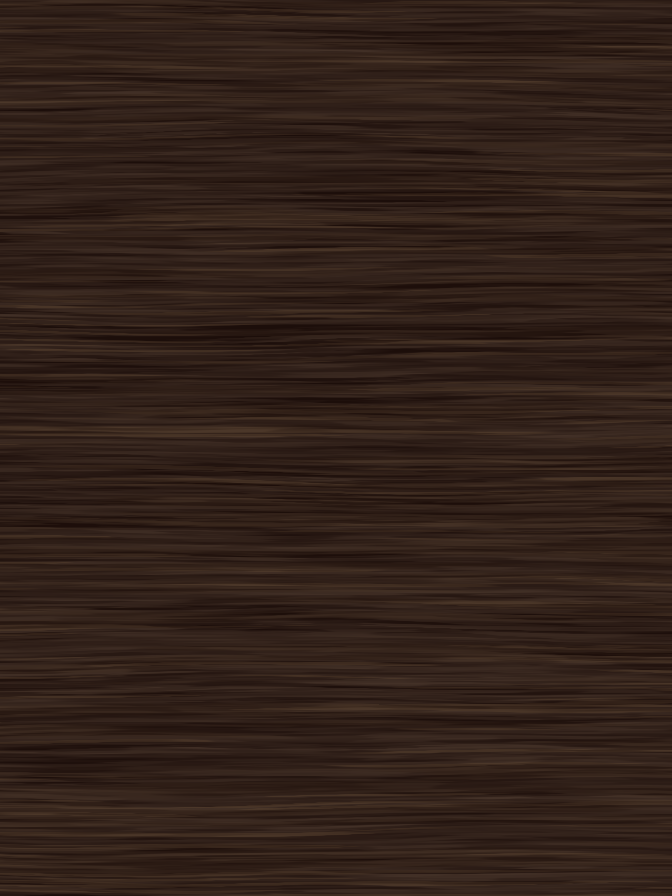
This texture is drawn by a Shadertoy shader. Its source:

```glsl
// Dark brown wood veneer with fine horizontal grain.
// Stretched, row-staggered cellular noise is layered from faint bands to crisp
// hair-thin fibres, bent by slow sines, then mapped from dark to light brown.

#define DARK_BROWN  vec3(0.130, 0.073, 0.055)
#define LIGHT_BROWN vec3(0.258, 0.188, 0.150)
#define OCHRE_TINT  vec3(1.02, 1.00, 0.92)
#define MEAN_TONE   0.46
#define BAND_GAIN   0.15
#define STRAND_GAIN 0.18
#define FIBRE_GAIN  0.58
#define FINE_GAIN   0.46
#define PORE_DEPTH  0.28
#define THREAD_GAIN 0.36
#define BEND        0.0020

vec3 hash3(vec2 cell) {
    vec3 q = fract(cell.xyx * vec3(0.1031, 0.1030, 0.0973));
    q += dot(q, q.yzx + 33.33);
    return fract((q.xxy + q.yzz) * q.zyx);
}

// Cellular noise: blends the random tones of nearby lens-shaped cells.
// "count" is the number of cells per unit along and across the grain.
float grain(vec2 p, vec2 count, float seed) {
    p *= count;
    float row = floor(p.y);
    float toneSum = 0.0, weightSum = 0.0;
    for (int j = -1; j <= 1; j++) {
        float y = row + float(j);
        float x = p.x + 7.0 * hash3(vec2(y, seed)).x;   // stagger the rows
        for (int i = -1; i <= 1; i++) {
            vec2 cell = vec2(floor(x) + float(i), y);
            vec3 rnd = hash3(cell + seed * vec2(17.0, 5.0));
            vec2 d = cell + rnd.xy - vec2(x, p.y);
            float weight = exp(-10.0 * dot(d, d)) + 1e-5;
            toneSum += weight * rnd.z;
            weightSum += weight;
        }
    }
    return toneSum / weightSum;
}

// Gentle waviness that tilts neighbouring fibres slightly
vec2 bendGrain(vec2 p) {
    float wave = sin(5.0 * p.x + 11.0 * p.y)
               + 0.5 * sin(9.0 * p.x - 23.0 * p.y + 1.7)
               + 0.4 * sin(17.0 * p.x + 61.0 * p.y + 4.1);
    return vec2(p.x, p.y + BEND * wave);
}

void mainImage(out vec4 fragColor, in vec2 fragCoord) {
    vec2 p = bendGrain(fragCoord / iResolution.y) + 3.0;

    // Layers of grain, each centred on zero
    float band   = grain(p, vec2(1.2, 30.0), 1.0) - 0.5;
    float strand = grain(p, vec2(2.5, 120.0), 2.0) - 0.5;
    float fibre  = grain(p, vec2(5.0, 350.0), 3.0) - 0.5;
    float fine   = grain(p, vec2(14.0, 470.0), 4.0) - 0.5;

    // Thin dark pores, denser in dark bands, and sparse pale threads
    float pore = 1.0 - smoothstep(0.12, 0.24, grain(p, vec2(4.5, 310.0), 5.0) + 0.35 * band);
    float thread = smoothstep(0.76, 0.88, grain(p, vec2(3.5, 340.0), 6.0));

    float tone = MEAN_TONE + BAND_GAIN * band + STRAND_GAIN * strand
               + FIBRE_GAIN * fibre + FINE_GAIN * fine
               - PORE_DEPTH * pore + THREAD_GAIN * thread;
    tone = clamp(tone, -0.15, 1.25);

    // Brown ramp, with ochre in scattered strands and in the pale threads
    vec3 color = mix(DARK_BROWN, LIGHT_BROWN, tone);
    float ochre = smoothstep(0.50, 0.80, grain(p, vec2(2.5, 130.0), 7.0));
    color *= mix(vec3(1.0), OCHRE_TINT, max(0.6 * ochre, thread));

    fragColor = vec4(color, 1.0);
}
```
